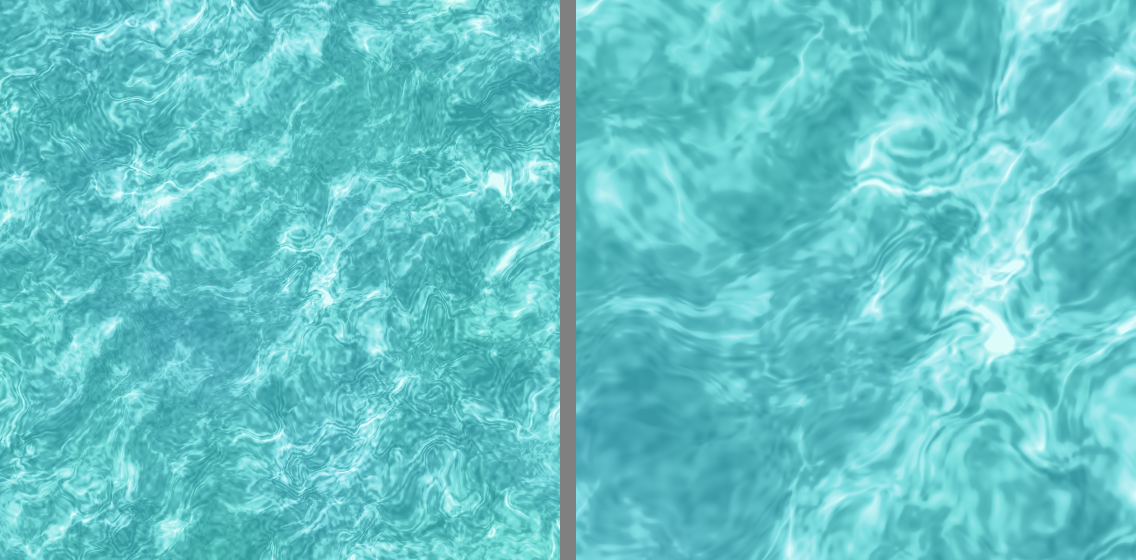
Left: the whole. Right: its middle third, enlarged.
This texture is drawn by a WebGL 1 fragment shader. Its source:

```glsl
precision highp float;
uniform vec2 u_resolution;

#define FLOW_ANGLE 0.75
#define STRETCH 0.45
#define WARP 0.06
#define CURL 0.016
#define CLOUD_GAIN 1.1
#define STREAK_GAIN 1.6
#define VEIN_GAIN 1.5
#define THREAD_GAIN 1.35
#define RIPPLE_GAIN 0.75
#define GRAIN_GAIN 0.72
#define BALANCE 0.53

const vec3 DEEP = vec3(0.25, 0.65, 0.67);
const vec3 TEAL = vec3(0.35, 0.75, 0.76);
const vec3 AQUA = vec3(0.48, 0.87, 0.87);
const vec3 FOAM = vec3(0.62, 0.91, 0.92);
const vec3 GLINT = vec3(0.86, 0.99, 0.98);

float hash(vec2 cell) {
  vec3 h = fract(vec3(cell.xyx) * 0.1031);
  h += dot(h, h.yzx + 33.33);
  return fract((h.x + h.y) * h.z);
}

// Signed value noise, -1 to 1
float noise(vec2 p) {
  vec2 cell = floor(p);
  vec2 f = fract(p);
  f = f * f * (3.0 - 2.0 * f);
  float low = mix(hash(cell), hash(cell + vec2(1.0, 0.0)), f.x);
  float high = mix(hash(cell + vec2(0.0, 1.0)), hash(cell + 1.0), f.x);
  return 2.0 * mix(low, high, f.y) - 1.0;
}

float fbm(vec2 p) {
  float sum = 0.0;
  float gain = 0.533;
  for (int i = 0; i < 4; i++) {
    sum += gain * noise(p);
    p = mat2(1.6, 1.2, -1.2, 1.6) * p + 19.7;
    gain *= 0.5;
  }
  return sum;
}

vec2 drift(vec2 p) {
  return vec2(fbm(p + 3.1), fbm(p + 47.6));
}

// Bright line along the zero level of a field
float ridge(float field, float sharpness) {
  return exp(-abs(field) * sharpness);
}

// Tone in standard deviations to water colour
vec3 waterColor(float tone) {
  vec3 color = mix(DEEP, TEAL, (max(tone, -2.1) + 1.48) / 1.54);
  color = mix(color, AQUA, clamp((tone - 0.06) / 1.14, 0.0, 1.0));
  color = mix(color, FOAM, clamp((tone - 1.25) / 0.8, 0.0, 1.0));
  return mix(color, GLINT, clamp((tone - 2.2) / 1.9, 0.0, 1.0));
}

void main() {
  vec2 uv = gl_FragCoord.xy / min(u_resolution.x, u_resolution.y);

  // Refraction: broad bends, then small curls
  vec2 p = uv + WARP * drift(uv * 6.0);
  p += CURL * drift(p * 20.0 + 8.0);

  // Coordinates stretched along the diagonal flow
  vec2 along = vec2(cos(FLOW_ANGLE), sin(FLOW_ANGLE));
  vec2 flow = vec2(dot(p, along) * STRETCH, dot(p, vec2(-along.y, along.x)));

  float cloud = fbm(flow * 10.0 + 5.0);
  float streak = fbm(flow * 32.0 + 31.0);
  float swell = fbm(mix(p, flow, 0.4) * 9.5 + 71.0);
  float chop = fbm(flow * 21.0 + 113.0);
  float patches = fbm(uv * 5.0 + 149.0);

  // Caustic veins and finer threads, broken up by the streaks
  float breakup = 1.0 + 1.5 * streak;
  float vein = ridge(swell, 19.0) * (breakup + 0.8 * cloud);
  float thread = ridge(chop, 14.0) * (breakup + 0.8 * patches);

  // Glassy contour ripples in patches
  float ripple = sin(swell * 52.0 + 4.0 * streak);
  ripple *= smoothstep(-0.25, 0.3, patches);

  float sparkle = smoothstep(0.42, 0.62, fbm(flow * 22.0 + 191.0));
  float grain = noise(uv * 135.0 + 7.0) + noise(p * 240.0);

  float tone = CLOUD_GAIN * cloud + STREAK_GAIN * streak
    + VEIN_GAIN * vein + THREAD_GAIN * thread
    + RIPPLE_GAIN * ripple + GRAIN_GAIN * grain
    + 1.3 * sparkle - BALANCE;

  // Slight drift between greener and bluer water
  vec3 tint = vec3(-0.024, 0.012, -0.032) * fbm(uv * 5.0 + 223.0);
  gl_FragColor = vec4(waterColor(tone) + tint, 1.0);
}
```
